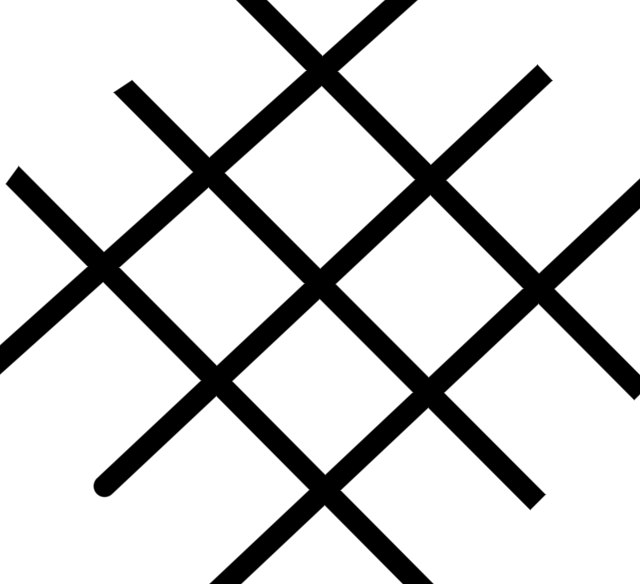
Reproduce this pattern procedurally as a Shadertoy shader.

```glsl
// Three falling and three rising black strokes crossing as a loose hand-laid lattice on white.
#define HALF_WIDTH 0.0187
#define SIDE_STROKES 1
#define CUT_TILT 0.2
#define CUT_TILT_STEP 0.36
#define EDGE_PIXELS 1.0
#define PAPER vec3(1.0)
#define INK vec3(0.0)

// Stroke end number i: even spacing plus a slight bend of the row of ends
vec2 strokeEnd(float i, vec2 middle, vec2 spacing, vec2 bend) {
    return middle + i * spacing + i * i * bend;
}

// Distance to a bar from a to b; tilt slants the cut at a
float bar(vec2 p, vec2 a, vec2 b, float tilt) {
    vec2 axis = normalize(b - a);
    float along = dot(p - a, axis);
    float side = dot(p - a, vec2(-axis.y, axis.x));
    float startCut = (tilt * side - along) / sqrt(1.0 + tilt * tilt);
    float endCut = along - distance(a, b);
    return max(abs(side) - HALF_WIDTH, max(startCut, endCut));
}

// Falling stroke, square at the bottom and cut askew at the top
float fallingStroke(vec2 p, float i) {
    vec2 top = strokeEnd(i, vec2(-0.3376, 0.3523), vec2(0.1909, 0.1640), vec2(0.0014, 0.0120));
    vec2 bottom = strokeEnd(i, vec2(0.3732, -0.3601), vec2(0.1760, 0.1797), vec2(0.0021, 0.0085));
    return bar(p, top, bottom, CUT_TILT + CUT_TILT_STEP * i);
}

// Rising stroke, square at the top and round at the bottom
float risingStroke(vec2 p, float i) {
    vec2 top = strokeEnd(i, vec2(0.3853, 0.3757), vec2(0.2037, -0.1655), vec2(-0.0107, -0.0128));
    vec2 bottom = strokeEnd(i, vec2(-0.3689, -0.3324), vec2(0.1923, -0.1931), vec2(-0.0171, -0.0042));
    float roundTip = distance(p, bottom) - HALF_WIDTH;
    return min(bar(p, top, bottom, 0.0), roundTip);
}

void mainImage(out vec4 fragColor, in vec2 fragCoord) {
    // Centred coordinates in canvas heights
    vec2 p = (fragCoord - 0.5 * iResolution.xy) / iResolution.y;

    // Union of both stroke families
    float lattice = 1e3;
    for (int k = -SIDE_STROKES; k <= SIDE_STROKES; k++) {
        float i = float(k);
        lattice = min(lattice, min(fallingStroke(p, i), risingStroke(p, i)));
    }

    // Smooth edge
    float soft = EDGE_PIXELS / iResolution.y;
    fragColor = vec4(mix(INK, PAPER, smoothstep(-soft, soft, lattice)), 1.0);
}
```
